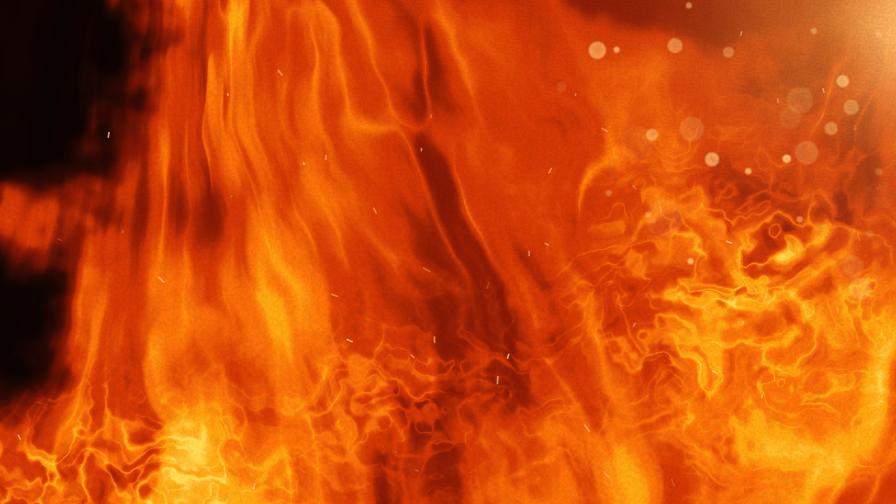
Write a WebGL 2 fragment shader that draws this texture.

```glsl
#version 300 es
precision highp float;

uniform vec2 u_resolution;
out vec4 fragColor;

float hash(vec2 p) {
    return fract(sin(dot(p, vec2(127.1, 311.7))) * 43758.5);
}

float noise(vec2 p) {
    vec2 i = floor(p), f = fract(p);
    f = f * f * f * (f * (f * 6.0 - 15.0) + 10.0);
    return mix(mix(hash(i), hash(i + vec2(1, 0)), f.x),
               mix(hash(i + vec2(0, 1)), hash(i + vec2(1, 1)), f.x), f.y);
}

float fbm(vec2 p) {
    float sum = 0.0, amp = 0.533;
    for (int i = 0; i < 4; i++) {
        sum += amp * noise(p);
        p = mat2(1.6, 1.2, -1.2, 1.6) * p + 3.7;
        amp *= 0.5;
    }
    return sum;
}

vec2 fbm2(vec2 p) {
    return vec2(fbm(p), fbm(p + 17.3)) - 0.5;
}

float ridge(vec2 p, float sharpness) {
    return pow(1.0 - abs(2.0 * noise(p) - 1.0), sharpness);
}

float blob(vec2 p, vec2 center, vec2 radius) {
    vec2 d = (p - center) / radius;
    return exp(-dot(d, d));
}

vec3 fireColor(float heat) {
    vec3 c = mix(vec3(0.03, 0.008, 0.005), vec3(0.15, 0.03, 0.01), smoothstep(0.0, 0.13, heat));
    c = mix(c, vec3(0.5, 0.085, 0.015), smoothstep(0.1, 0.31, heat));
    c = mix(c, vec3(0.82, 0.21, 0.015), smoothstep(0.28, 0.47, heat));
    c = mix(c, vec3(0.97, 0.43, 0.03), smoothstep(0.46, 0.67, heat));
    c = mix(c, vec3(0.99, 0.64, 0.06), smoothstep(0.65, 0.85, heat));
    return mix(c, vec3(1.0, 0.84, 0.32), smoothstep(0.85, 1.15, heat));
}

// Leaning tongues: soft bodies, one-sided bright edges and finer licks
float flames(vec2 p) {
    float lean = mix(-0.35, 0.3, smoothstep(0.0, 0.7, p.x));
    lean = mix(lean, -0.3, smoothstep(0.9, 1.78, p.x));
    vec2 q = p + vec2(lean * p.y, 0.0) + 0.22 * fbm2(p * vec2(3.4, 2.4) + 4.0);
    float body = fbm(q * vec2(7.0, 2.0) + 1.5) - 0.5;
    float fold = fract(1.6 * fbm(q * vec2(5.0, 1.5) + 41.0) + 0.8 * q.x);
    float rim = smoothstep(0.0, 0.12, fold) * pow(1.0 - fold, 2.0);
    float rims = rim * smoothstep(0.25, 0.75, noise(q * vec2(6.0, 4.0) + 8.0));
    float licks = ridge(q * vec2(14.0, 3.6) + 57.0, 3.0) * noise(q * vec2(9.0, 6.0) + 23.0);
    float wisps = fbm(q * vec2(26.0, 7.0) + 9.0) - 0.5;
    return 0.62 * body + 0.3 * rims + 0.28 * licks + 0.2 * wisps - 0.13;
}

// Fine tangled curls, broken up into short bright strands
float curls(vec2 p) {
    vec2 q = p * vec2(15.0, 19.0) + 4.0 * fbm2(p * 8.0);
    float strands = ridge(q, 3.0) * noise(q * 0.7 + 5.0);
    strands += 0.8 * ridge(q * 1.8 + 13.0, 3.0) * noise(q + 29.0);
    return 1.3 * strands + 0.9 * (fbm(q * 1.4 + 3.0) - 0.5) - 0.32;
}

// Broad layout of bright cores, red haze and the dark left side
float heatField(vec2 p) {
    float heat = 0.53 + flames(p);
    heat += 0.15 * blob(p, vec2(0.6, 0.6), vec2(0.2, 0.45));
    heat += 0.16 * blob(p, vec2(1.22, 0.2), vec2(0.2, 0.28));
    heat += 0.13 * blob(p, vec2(1.62, 0.25), vec2(0.34, 0.4));
    heat -= 0.16 * blob(p, vec2(1.1, 0.85), vec2(0.3, 0.24));
    heat -= 0.1 * blob(p, vec2(0.95, 0.38), vec2(0.14, 0.16));
    heat -= 0.22 * blob(p, vec2(0.38, 0.57), vec2(0.1, 0.07));
    heat -= 0.22 * blob(p, vec2(0.38, 0.25), vec2(0.14, 0.09));

    float tangle = blob(p, vec2(0.2, 0.04), vec2(0.34, 0.16))
                 + 0.6 * blob(p, vec2(0.85, 0.22), vec2(0.22, 0.15))
                 + 0.9 * blob(p, vec2(1.5, 0.4), vec2(0.32, 0.3));
    heat += 0.42 * tangle * curls(p);
    heat = 0.28 + 0.5 * (heat - 0.28 + sqrt(pow(heat - 0.28, 2.0) + 0.012));

    float edge = 0.07 + 0.25 * smoothstep(0.5, 0.95, p.y) + 0.5 * (fbm(p * 5.0 + 2.0) - 0.5);
    float dark = (1.0 - smoothstep(-0.1, 0.17, p.x - edge)) * smoothstep(0.1, 0.27, p.y);
    return heat * (1.0 - 0.93 * dark);
}

void main() {
    vec2 p = gl_FragCoord.xy / u_resolution.y;
    float pixel = 1.0 / u_resolution.y;
    vec3 color = fireColor(heatField(p));

    // Hazy golden light in the upper right
    float haze = blob(p, vec2(1.8, 0.98), vec2(0.36, 0.36));
    color = mix(color, vec3(0.87, 0.52, 0.2), 0.85 * haze * (0.55 + 0.7 * fbm(p * 6.0)));
    color += vec3(0.12, 0.22, 0.22) * blob(p, vec2(1.8, 0.95), vec2(0.09, 0.16));

    // Out-of-focus discs
    for (int i = 0; i < 34; i++) {
        vec2 id = vec2(float(i), 3.0);
        vec2 center = vec2(1.78 - 0.72 * pow(hash(id), 1.3), 0.42 + 0.58 * hash(id + 11.0));
        float size = mix(0.007, 0.04, pow(hash(id + 23.0), 3.0));
        float d = length(p - center);
        float disc = 1.0 - smoothstep(size - 0.003 - pixel, size + pixel, d);
        float glow = hash(id + 37.0) * mix(1.0, 0.15, smoothstep(0.01, 0.03, size));
        color = mix(color, vec3(1.0, 0.82, 0.5), disc * glow * (0.75 + 0.25 * d / size));
    }

    // Short flying sparks
    for (int i = 0; i < 50; i++) {
        vec2 id = vec2(float(i), 71.0);
        vec2 d = p - vec2(1.78 * hash(id), hash(id + 5.0));
        float angle = 1.0 + 1.8 * hash(id + 9.0);
        vec2 axis = vec2(cos(angle), sin(angle));
        float reach = 0.001 + 0.006 * hash(id + 13.0);
        float dist = length(d - axis * clamp(dot(d, axis), -reach, reach));
        float spark = 1.0 - smoothstep(0.0004, 0.001 + pixel, dist);
        color = mix(color, vec3(1.0, 0.78, 0.5), spark * (0.15 + 0.65 * hash(id + 19.0)));
    }

    // Faint grain
    color *= 1.0 + 0.08 * (noise(p * 270.0) - 0.5);
    fragColor = vec4(clamp(color, 0.0, 1.0), 1.0);
}
```
